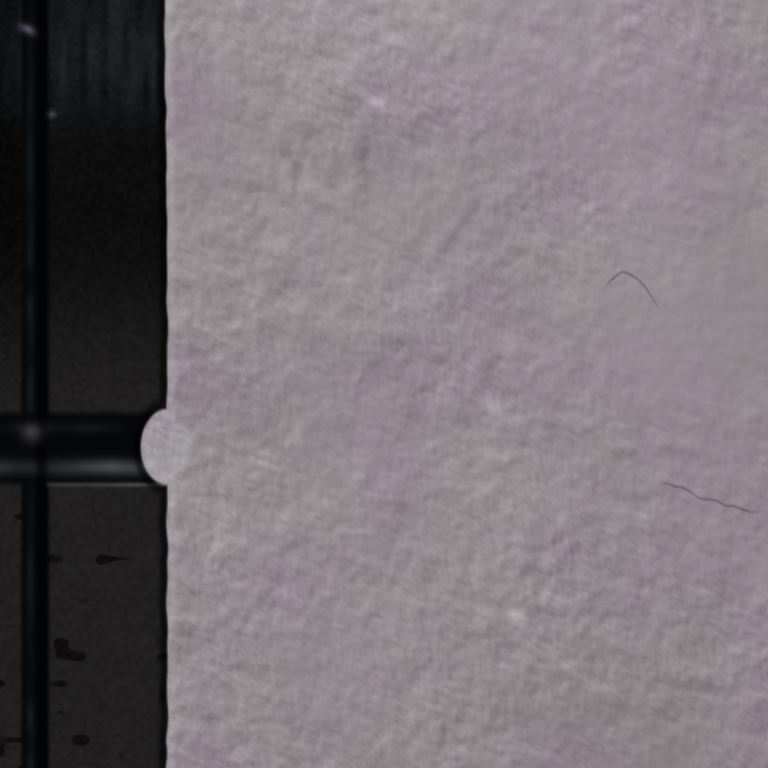
Reproduce this texture procedurally as a WebGL 2 fragment shader.

```glsl
#version 300 es
precision highp float;

uniform vec2 u_resolution;
out vec4 outColor;

float hash(vec2 p) {
    vec3 q = fract(vec3(p.xyx) * 0.1031);
    q += dot(q, q.yzx + 33.33);
    return fract((q.x + q.y) * q.z);
}

float noise(vec2 p) {
    vec2 cell = floor(p), f = fract(p);
    vec2 u = f * f * (3.0 - 2.0 * f);
    float low = mix(hash(cell), hash(cell + vec2(1, 0)), u.x);
    float high = mix(hash(cell + vec2(0, 1)), hash(cell + vec2(1, 1)), u.x);
    return mix(low, high, u.y);
}

float fbm(vec2 p) {
    float sum = 0.0, gain = 0.5;
    for (int i = 0; i < 4; i++) {
        sum += gain * noise(p);
        p = mat2(1.6, 1.2, -1.2, 1.6) * p + 7.3;
        gain *= 0.55;
    }
    return sum;
}

vec2 rotate(vec2 p, float angle) {
    float c = cos(angle), s = sin(angle);
    return vec2(c * p.x - s * p.y, s * p.x + c * p.y);
}

// Soft elliptical spot, tilted by angle
float dab(vec2 p, vec2 centre, vec2 size, float angle) {
    vec2 q = rotate(p - centre, angle) / size;
    return exp(-dot(q, q));
}

// Soft line across a one-dimensional coordinate
float band(float x, float centre, float width) {
    float d = (x - centre) / width;
    return exp(-d * d);
}

float within(float x, float start, float end, float soft) {
    return smoothstep(start - soft, start + soft, x) * (1.0 - smoothstep(end - soft, end + soft, x));
}

// Trowelled height, stretched along a falling diagonal
float plasterHeight(vec2 p) {
    vec2 warp = 0.012 * vec2(noise(p * 17.0), noise(p * 17.0 + 40.0));
    vec2 q = rotate(p + warp, 0.9);
    return fbm(q * vec2(24.0, 38.0)) + 0.35 * fbm(p * 72.0 + 19.0);
}

vec3 plaster(vec2 p) {
    vec2 toLight = vec2(-0.0022, 0.0034);
    float slope = plasterHeight(p - toLight) - plasterHeight(p + toLight);
    float smoothArea = dab(p, vec2(0.93, 0.57), vec2(0.22, 0.25), 0.3);
    float patchiness = 0.65 + 0.7 * noise(p * 7.0 + 3.0);
    float shade = slope * 0.23 * patchiness * (1.0 - 0.65 * smoothArea);

    // Broad light and stains
    shade += 0.055 * (fbm(p * 6.0) - 0.46) + 0.018 * (p.y - 0.5);
    shade += 0.025 * dab(p, vec2(0.6, 0.95), vec2(0.3, 0.15), 0.0);
    shade -= 0.02 * dab(p, vec2(0.9, 0.0), vec2(0.3, 0.2), 0.0);

    // Raised lumps and their shadows
    shade += 0.09 * dab(p, vec2(0.489, 0.868), vec2(0.018, 0.009), 0.5);
    shade -= 0.075 * dab(p, vec2(0.473, 0.795), vec2(0.009, 0.045), 0.1);
    shade += 0.09 * dab(p, vec2(0.642, 0.472), vec2(0.018, 0.010), 0.6);
    shade -= 0.075 * dab(p, vec2(0.636, 0.525), vec2(0.009, 0.026), 0.4);
    shade += 0.08 * dab(p, vec2(0.668, 0.203), vec2(0.020, 0.008), 0.7);
    shade -= 0.05 * dab(p, vec2(0.598, 0.705), vec2(0.006, 0.038), 0.6);
    float pits = dab(p, vec2(0.39, 0.79), vec2(0.05, 0.05), 0.0);
    shade += 0.12 * pits * (noise(p * 70.0) - 0.5);

    // Hairline cracks
    float wander = 0.008 * (noise(p.xx * 45.0) - 0.5);
    float archY = 0.646 - 26.0 * pow(p.x - 0.815, 2.0) + wander;
    float fissureY = 0.358 + 0.012 * cos((p.x - 0.85) * 24.0) - 0.1 * (p.x - 0.85) + wander;
    shade -= 0.13 * band(p.y, archY, 0.0022) * within(p.x, 0.79, 0.853, 0.01);
    shade -= 0.11 * band(p.y, fissureY, 0.002) * within(p.x, 0.865, 0.985, 0.012);

    vec3 mauve = vec3(0.568, 0.524, 0.557), grey = vec3(0.568, 0.545, 0.552);
    return mix(mauve, grey, smoothstep(0.38, 0.68, fbm(p * 8.0 + 31.0))) + shade;
}

vec3 darkPanels(vec2 p) {
    // Painted faces: sheen above, black in the middle, dusty below
    float grain = noise(p * 190.0) - 0.5;
    float streak = noise(p * vec2(110.0, 16.0)) - 0.5;
    vec3 sheen = vec3(0.085, 0.10, 0.11) + 0.07 * streak;
    vec3 black = vec3(0.055, 0.052, 0.054), dust = vec3(0.128, 0.122, 0.124);
    vec3 col = mix(black, sheen, smoothstep(0.79, 0.91, p.y));
    col = mix(col, dust, 1.0 - smoothstep(0.47, 0.72, p.y));
    col *= 1.0 - 0.4 * (1.0 - smoothstep(0.02, 0.035, p.x)) * smoothstep(0.4, 0.8, p.y);
    col += 0.03 * grain;
    col -= 0.07 * smoothstep(0.82, 0.92, noise(p * vec2(38.0, 55.0))) * step(p.y, 0.34);

    // Vertical joint with a glossy bead
    col = mix(col, vec3(0.02, 0.027, 0.033), within(p.x, 0.028, 0.063, 0.004));
    float gloss = noise(vec2(p.x * 35.0, p.y * 30.0));
    col += vec3(0.07, 0.085, 0.09) * band(p.x, 0.040, 0.006) * gloss;

    // Horizontal joint, lit along its lower lip
    col = mix(col, vec3(0.025, 0.028, 0.034), within(p.y, 0.370, 0.462, 0.006));
    float lip = (0.5 + gloss) * (0.45 + 0.55 * smoothstep(0.06, 0.2, p.x));
    col += vec3(0.24, 0.25, 0.26) * lip * band(p.y, 0.391, 0.011);
    col += vec3(0.20, 0.22, 0.22) * lip * band(p.y, 0.369, 0.003) * step(0.06, p.x);
    col += vec3(0.08) * gloss * band(p.y, 0.443, 0.007);
    col *= 1.0 - 0.65 * band(p.x, 0.054, 0.008);

    // Bright chips in the paint
    col += vec3(0.30, 0.25, 0.32) * dab(p, vec2(0.036, 0.962), vec2(0.011, 0.006), 0.5);
    col += vec3(0.19, 0.17, 0.20) * dab(p, vec2(0.042, 0.436), vec2(0.014, 0.012), 0.0);
    col += vec3(0.18) * dab(p, vec2(0.068, 0.851), vec2(0.006, 0.005), 0.0);
    return max(col, vec3(0.008));
}

void main() {
    vec2 p = gl_FragCoord.xy / u_resolution;
    float soft = max(0.0022, 0.8 / u_resolution.x);

    // Straight wall edge with a rounded notch filled by plaster
    float edge = 0.2175 - 0.003 * smoothstep(0.6, 1.0, p.y) + 0.003 * (noise(p.yy * 28.0) - 0.5);
    float notch = 0.036 * (1.0 - length((p - vec2(0.219, 0.418)) / vec2(0.036, 0.050)));
    float wall = max(p.x - edge, notch);

    vec3 light = plaster(p) + 0.045 * band(wall, 0.006, 0.006);
    light += vec3(0.05, 0.06, 0.06) * smoothstep(0.0, 0.012, notch);
    vec3 dark = darkPanels(p) * (1.0 - 0.6 * band(wall, -0.005, 0.005));
    outColor = vec4(mix(dark, light, smoothstep(-soft, soft, wall)), 1.0);
}
```
